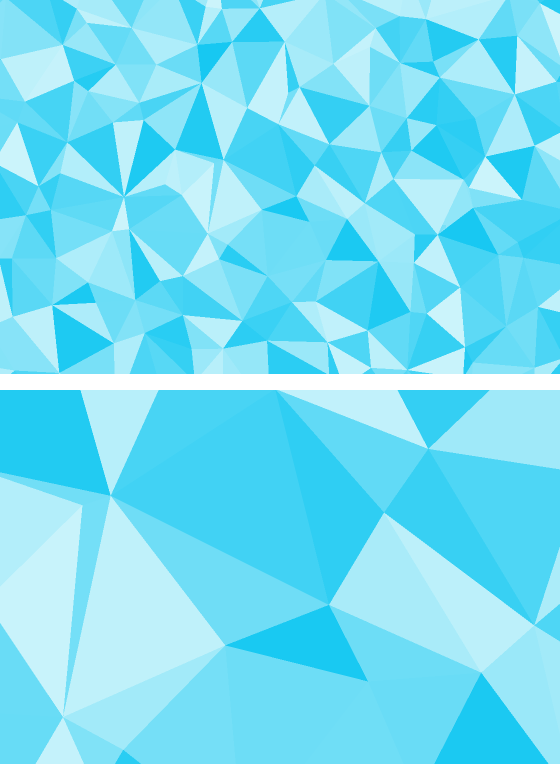
Top: the whole. Bottom: its middle third, enlarged.
A Shadertoy shader for this background:

```glsl
const float ROWS = 8.8;          // lattice cells over the canvas height
const float JITTER = 0.96;       // site scatter inside a cell
const float IRREGULARITY = 0.25; // random lift, favours slivers and wide facets
const vec2 LATTICE_SHIFT = vec2(17.0, 43.0);
const vec3 DEEP_CYAN = vec3(0.09, 0.785, 0.948);
const vec3 PALE_CYAN = vec3(0.80, 0.957, 0.985);
const int SPAN = 6;              // lattice window searched around a pixel
const int SITE_COUNT = SPAN * SPAN;
const int MAX_PIVOTS = 24;
const int AA = 2;                // samples per pixel side

vec3 sites[SITE_COUNT];          // xy: place in the window, z: lifted height

float hash(vec2 p) {
    return fract(sin(dot(p, vec2(127.1, 311.7))) * 43758.5453);
}

float cross2(vec2 a, vec2 b) {
    return a.x * b.y - a.y * b.x;
}

bool inCone(vec2 dir, vec2 from, vec2 to) {
    return cross2(from, dir) >= 0.0 && cross2(dir, to) >= 0.0;
}

vec2 windowCell(int i) {
    return vec2(i % SPAN, i / SPAN);
}

// Scatter one site per cell and lift it onto a roughened paraboloid
void gatherSites(vec2 base) {
    for (int i = 0; i < SITE_COUNT; i++) {
        vec2 id = base + windowCell(i);
        vec2 scatter = vec2(hash(id), hash(id + 71.3)) - 0.5;
        vec2 place = windowCell(i) + 0.5 + JITTER * scatter;
        sites[i] = vec3(place, dot(place, place) + IRREGULARITY * hash(id + 137.9));
    }
}

// Pivot down to the lower hull facet over p: the triangle of the mesh holding p
vec3 facetColor(vec2 p, vec2 base) {
    vec3 a = vec3(-30.0, -20.0, 2000.0);
    vec3 b = vec3(30.0, -20.0, 2000.0);
    vec3 c = vec3(0.0, 40.0, 2000.0);
    ivec3 corners = ivec3(0);

    for (int pivot = 0; pivot < MAX_PIVOTS; pivot++) {
        // Find the site farthest below the current facet
        vec3 normal = cross(b - a, c - a);
        float lowest = -1e-4 * normal.z;
        int next = -1;
        for (int i = 0; i < SITE_COUNT; i++) {
            float height = dot(normal, sites[i] - a);
            if (height < lowest) {
                lowest = height;
                next = i;
            }
        }
        if (next < 0) break;

        // Swap out the corner that keeps p inside the triangle
        vec3 site = sites[next];
        vec2 away = p - site.xy;
        if (inCone(away, a.xy - p, b.xy - p)) {
            c = site;
            corners.z = next;
        } else if (inCone(away, b.xy - p, c.xy - p)) {
            a = site;
            corners.x = next;
        } else {
            b = site;
            corners.y = next;
        }
    }

    // The sum of cell ids is exact and independent of corner order
    vec2 facetId = 3.0 * base + windowCell(corners.x)
                 + windowCell(corners.y) + windowCell(corners.z);
    return mix(DEEP_CYAN, PALE_CYAN, hash(facetId + 211.7));
}

void mainImage(out vec4 fragColor, in vec2 fragCoord) {
    float scale = ROWS / iResolution.y;
    vec2 center = fragCoord * scale + LATTICE_SHIFT;
    vec2 base = floor(center + 0.5) - float(SPAN / 2);
    gatherSites(base);

    // Average subsamples to smooth the facet edges
    vec3 color = vec3(0.0);
    for (int i = 0; i < AA * AA; i++) {
        vec2 offset = (vec2(i % AA, i / AA) + 0.5) / float(AA) - 0.5;
        color += facetColor(center + offset * scale - base, base);
    }
    fragColor = vec4(color / float(AA * AA), 1.0);
}
```
